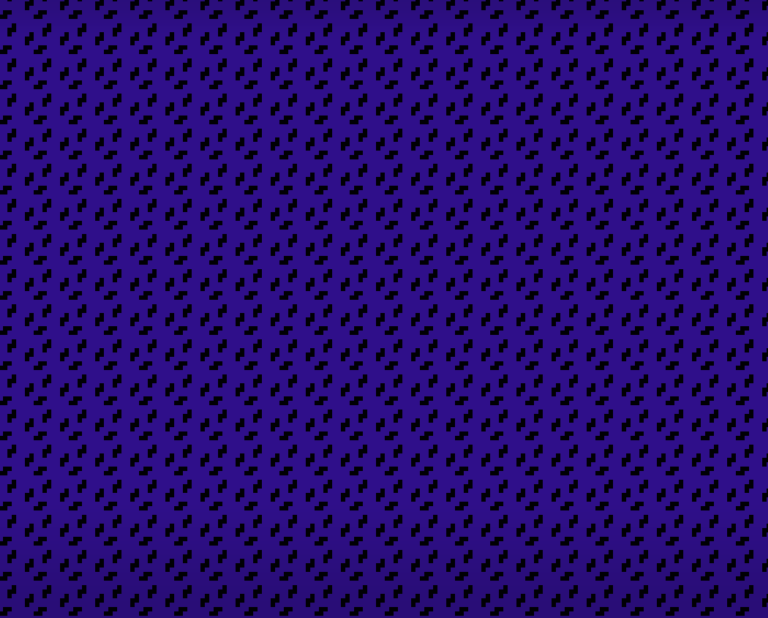
Reproduce this pattern procedurally as a WebGL 1 fragment shader.

```glsl
precision highp float;

uniform vec2 u_resolution;

// Layout, in square cells; the canvas width spans CELLS_ACROSS of them
const float CELLS_ACROSS = 175.0;
const float TILE_CELLS = 8.0;
const vec2 TILE_ORIGIN = vec2(5.68, 5.32); // from the upper left corner
const vec2 UPRIGHT_BAR = vec2(1.0, 2.0);
const vec2 FLAT_BAR = vec2(2.0, 1.0);
const vec2 LEFT_MARK = vec2(0.0, 2.0);
const vec2 RIGHT_MARK = vec2(4.0, 0.0);
const vec2 LOWER_MARK = vec2(2.0, 5.0);
const float EDGE_PIXELS = 1.2;

// Colours and edge shading
const vec3 GROUND = vec3(0.185, 0.059, 0.541);
const vec3 INK = vec3(0.0, 0.0, 0.015);
const float TOP_SHADE = 0.10;
const float TOP_REACH = 0.07;
const float BOTTOM_SHADE = 0.14;
const float BOTTOM_REACH = 0.22;

// Box-filtered coverage of a rectangle
float barCoverage(vec2 p, vec2 corner, vec2 size, float edge) {
  vec2 inside = clamp((p - corner) / edge + 0.5, 0.0, 1.0)
              - clamp((p - corner - size) / edge + 0.5, 0.0, 1.0);
  return inside.x * inside.y;
}

// Two touching bars, the second stepped one cell left and one down
float steppedMark(vec2 p, vec2 bar, float edge) {
  return barCoverage(p, vec2(1.0, 0.0), bar, edge)
       + barCoverage(p, vec2(0.0, 1.0), bar, edge);
}

// Three marks per tile; the wrap seam runs through empty cells
float tileCoverage(vec2 cell, float edge) {
  vec2 p = mod(cell + 0.5, TILE_CELLS) - 0.5;
  float ink = steppedMark(p - LEFT_MARK, UPRIGHT_BAR, edge)
            + steppedMark(p - RIGHT_MARK, UPRIGHT_BAR, edge)
            + steppedMark(p - LOWER_MARK, FLAT_BAR, edge);
  return clamp(ink, 0.0, 1.0);
}

// Soft darkening toward the top and bottom edges
float edgeShade(float height) {
  float top = smoothstep(1.0 - TOP_REACH, 1.0, height);
  float bottom = 1.0 - smoothstep(0.0, BOTTOM_REACH, height);
  return 1.0 - TOP_SHADE * top - BOTTOM_SHADE * bottom;
}

void main() {
  float cellsPerPixel = CELLS_ACROSS / u_resolution.x;
  vec2 fromTopLeft = vec2(gl_FragCoord.x, u_resolution.y - gl_FragCoord.y);
  vec2 cell = fromTopLeft * cellsPerPixel - TILE_ORIGIN;

  float ink = tileCoverage(cell, EDGE_PIXELS * cellsPerPixel);
  vec3 ground = GROUND * edgeShade(gl_FragCoord.y / u_resolution.y);
  gl_FragColor = vec4(mix(ground, INK, ink), 1.0);
}
```
